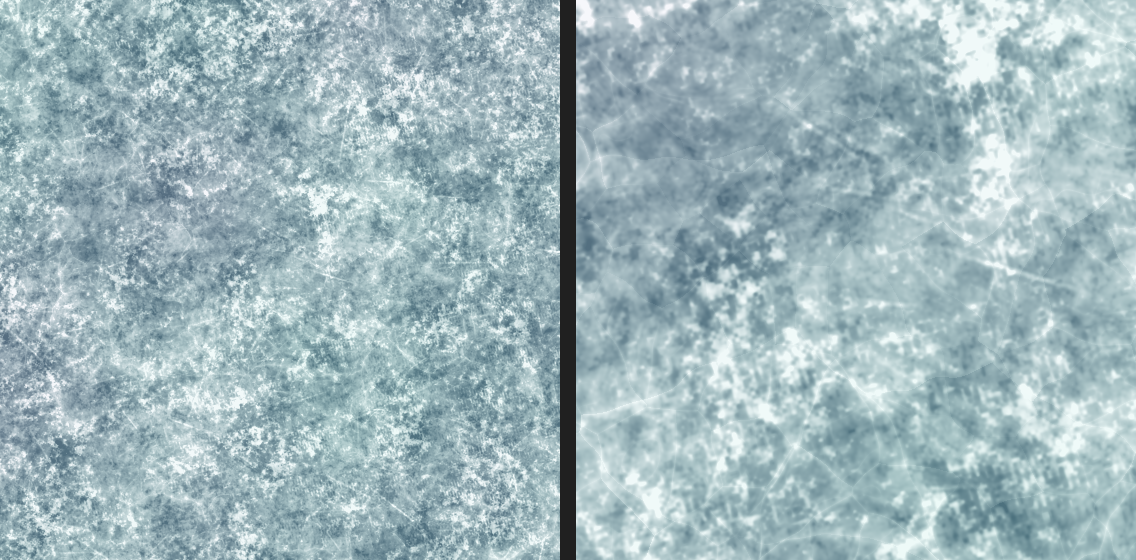
Left: the whole. Right: its middle third, enlarged.
Give the GLSL for this texture, as a WebGL 2 fragment shader.

```glsl
#version 300 es
precision highp float;
// Frosted, fractured ice: layered cloud noise gives the blue-grey body,
// thresholded grain gives frost and pits, and warped veins, tilted plates
// and tapered scratches give the cracks.

uniform vec2 u_resolution;
out vec4 fragColor;

const vec3 DEEP_ICE = vec3(0.42, 0.53, 0.58);
const vec3 MID_ICE = vec3(0.66, 0.75, 0.77);
const vec3 FROST = vec3(0.84, 0.89, 0.90);
const mat2 OCTAVE_TURN = mat2(0.8, 0.6, -0.6, 0.8);

float hash(vec2 p) {
  return fract(sin(dot(p, vec2(127.1, 311.7))) * 43758.5);
}

vec2 hash2(vec2 p) {
  return vec2(hash(p), hash(p + 57.3));
}

float noise(vec2 p) {
  vec2 i = floor(p), f = fract(p);
  f = f * f * (3.0 - 2.0 * f);
  float low = mix(hash(i), hash(i + vec2(1, 0)), f.x);
  float high = mix(hash(i + vec2(0, 1)), hash(i + vec2(1, 1)), f.x);
  return mix(low, high, f.y);
}

// Normalised sum of turned octaves, in 0..1.
float fbm(vec2 p, int octaves, float gain) {
  float sum = 0.0, total = 0.0, weight = 1.0;
  for (int i = 0; i < octaves; i++) {
    sum += weight * noise(p);
    total += weight;
    weight *= gain;
    p = OCTAVE_TURN * p * 2.03 + 17.3;
  }
  return sum / total;
}

// Thin bright lines where the noise crosses its middle value.
float veins(vec2 p, float sharpness) {
  float ridge = 1.0 - abs(2.0 * fbm(p, 3, 0.45) - 1.0);
  return pow(ridge, sharpness);
}

// Broken plates: x = gap to the nearest border, y = tilt shading.
vec2 plates(vec2 p) {
  vec2 cell = floor(p), nearestId = cell, toNearest = vec2(0.0);
  float first = 9.0, second = 9.0;
  for (int y = -1; y <= 1; y++)
  for (int x = -1; x <= 1; x++) {
    vec2 id = cell + vec2(x, y);
    vec2 offset = id + hash2(id) - p;
    float d = length(offset);
    if (d < first) {
      second = first;
      first = d;
      nearestId = id;
      toNearest = offset;
    } else second = min(second, d);
  }
  float angle = 6.283 * hash(nearestId + 9.1);
  float tilt = dot(toNearest, vec2(cos(angle), sin(angle)));
  return vec2(second - first, tilt + hash(nearestId + 3.7) - 0.5);
}

// Straight tapered strokes, one per cell, at any angle.
float scratches(vec2 p, float width) {
  vec2 cell = floor(p);
  float sum = 0.0;
  for (int y = -1; y <= 1; y++)
  for (int x = -1; x <= 1; x++) {
    vec2 id = cell + vec2(x, y);
    vec2 r = p - id - hash2(id + 5.0);
    float angle = 6.283 * hash(id + 21.0);
    vec2 dir = vec2(cos(angle), sin(angle));
    float along = abs(dot(r, dir)) / mix(0.25, 0.95, hash(id + 33.0));
    float across = abs(dot(r, vec2(-dir.y, dir.x)));
    float taper = 1.0 - smoothstep(0.3, 1.0, along);
    float strength = pow(hash(id + 47.0), 2.0);
    sum += strength * taper * (1.0 - smoothstep(0.0, width, across));
  }
  return sum;
}

void main() {
  float side = min(u_resolution.x, u_resolution.y);
  vec2 uv = gl_FragCoord.xy / side;
  float pixel = 1.0 / side;
  vec2 warp = vec2(fbm(uv * 8.0, 4, 0.6), fbm(uv * 8.0 + 41.0, 4, 0.6)) - 0.5;
  vec2 bent = uv + 0.05 * warp;

  // Body of the ice
  float cloud = fbm(uv * 3.0 + 3.0, 5, 0.55) - 0.5;
  float mottle = fbm(bent * 20.0 + 8.0, 5, 0.8) - 0.5;

  // Grainy frost clusters and dark pits
  float grain = fbm(uv * 95.0 + 11.0, 3, 0.85);
  float zone = fbm(bent * 14.0 + 20.0, 5, 0.65);
  float frost = smoothstep(0.50, 0.70, mix(zone, grain, 0.52));
  float pitZone = fbm(bent * 16.0 + 63.0, 4, 0.65);
  float pits = smoothstep(0.50, 0.32, mix(pitZone, grain, 0.5));

  // Cracks fade in and out along their length
  float patchy = smoothstep(0.36, 0.62, fbm(uv * 12.0 + 77.0, 4, 0.65));
  vec2 large = plates(bent * 9.0 + 2.0);
  vec2 small = plates(bent * 24.0 + 31.0);
  float cracks = exp(-large.x / 0.04) + 0.7 * exp(-small.x / 0.07);
  float webs = veins(bent * 13.0 + 13.0, 18.0) + veins(bent * 30.0 + 51.0, 14.0);
  float strokes = scratches(uv * 8.0, max(0.026, 10.0 * pixel))
                + 0.8 * scratches(uv * 19.0 + 4.0, max(0.05, 25.0 * pixel));
  strokes *= 0.3 + 1.4 * grain;

  float tone = 0.59 + 0.28 * cloud + 0.62 * mottle + 0.24 * (grain - 0.5);
  tone += 0.25 * frost - 0.10 * pits;
  tone += 0.05 * large.y + 0.045 * small.y;
  tone += patchy * (0.15 * cracks + 0.06 * webs) + 0.20 * strokes;
  tone = clamp(tone, 0.32, 0.95);

  // Tone to colour, drifting between teal and slate
  vec3 color = tone < MID_ICE.r
    ? mix(DEEP_ICE, MID_ICE, (tone - DEEP_ICE.r) / (MID_ICE.r - DEEP_ICE.r))
    : mix(MID_ICE, FROST, (tone - MID_ICE.r) / (FROST.r - MID_ICE.r));
  color += (fbm(uv * 3.0 + 70.0, 4, 0.5) - 0.5) * vec3(-0.06, 0.02, -0.02);
  fragColor = vec4(color, 1.0);
}
```
